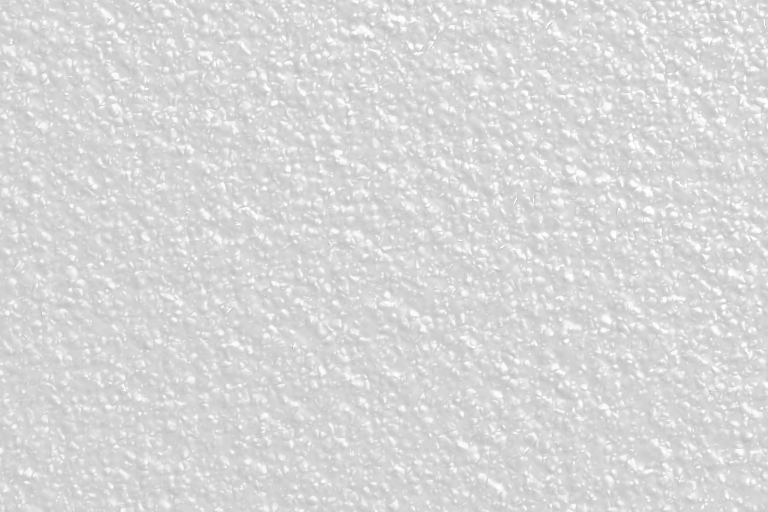
Reproduce this texture procedurally as a WebGL 1 fragment shader.

```glsl
precision highp float;
// Glossy white painted plaster: small soft bumps with bright tops and grey hollows.

uniform vec2 u_resolution;

#define PAINT_TONE 0.84
#define SHADE_DEPTH 0.072
#define GLOSS 0.075
#define LIGHT_DIR vec2(0.6, 0.8)
#define SLOPE_SHARE 0.62
#define CREST_SHARE 0.27
#define BUMP_SCALE 50.0
#define GRAIN_SCALE 82.0
#define RIPPLE_SCALE 36.0
#define SOFTNESS 0.0027

float hash(vec2 p) {
    return fract(sin(dot(p, vec2(127.1, 311.7))) * 43758.5453);
}

// Value noise, turned off the axes so that its grid does not show
float noise(vec2 p) {
    p = mat2(0.8, 0.6, -0.6, 0.8) * p;
    vec2 cell = floor(p);
    vec2 f = fract(p);
    f = f * f * f * (f * (f * 6.0 - 15.0) + 10.0);
    float low = mix(hash(cell), hash(cell + vec2(1.0, 0.0)), f.x);
    float high = mix(hash(cell + vec2(0.0, 1.0)), hash(cell + 1.0), f.x);
    return mix(low, high, f.y);
}

// Tallest of the randomly placed domes around p, in cell units
float domes(vec2 p, float density) {
    vec2 cell = floor(p);
    float height = 0.0;
    for (int j = -1; j <= 1; j++) {
        for (int i = -1; i <= 1; i++) {
            vec2 id = cell + vec2(float(i), float(j));
            vec2 centre = id + vec2(hash(id + 3.1), hash(id + 17.7));
            float radius = mix(0.32, 0.75, hash(id + 41.3));
            vec2 d = (p - centre) / radius;
            float dome = max(1.0 - dot(d, d), 0.0);
            float present = step(hash(id + 73.9), density);
            height = max(height, present * radius * dome * dome);
        }
    }
    return height;
}

// Height of the paint; each layer is divided by its scale to keep slopes even
float paintHeight(vec2 p) {
    vec2 warp = vec2(noise(p * 60.0), noise(p * 60.0 + 57.0)) - 0.5;
    vec2 q = p + warp * 0.007;
    float density = mix(0.45, 0.8, noise(p * 6.0 + 9.0));
    float bumps = 0.65 * domes(q * BUMP_SCALE, density) / BUMP_SCALE;
    float grains = 0.5 * domes(q * GRAIN_SCALE + 23.0, 0.5) / GRAIN_SCALE;
    float ripples = 0.7 * noise(p * RIPPLE_SCALE + 5.0) / RIPPLE_SCALE;
    float fine = 0.75 * noise(p * GRAIN_SCALE + 91.0) / GRAIN_SCALE;
    return bumps + grains + ripples + fine;
}

void main() {
    vec2 p = gl_FragCoord.xy / u_resolution.y;
    vec2 uv = gl_FragCoord.xy / u_resolution;

    // Heights here, towards and away from the light, and to both sides
    vec2 reach = normalize(LIGHT_DIR) * SOFTNESS;
    vec2 side = vec2(-reach.y, reach.x);
    float here = paintHeight(p);
    float near = paintHeight(p + reach);
    float far = paintHeight(p - reach);
    float sides = paintHeight(p + side) + paintHeight(p - side);

    float slope = (far - near) / (2.0 * SOFTNESS);
    float crest = (4.0 * here - near - far - sides) / SOFTNESS;
    float relief = SLOPE_SHARE * slope + CREST_SHARE * crest;

    // Relief and sheen grow towards the upper right corner
    float sheen = smoothstep(0.2, 1.9, uv.x + uv.y * 0.9);
    relief *= mix(0.8, 1.2, sheen);

    float shade = SHADE_DEPTH * relief / (1.0 + 0.3 * abs(relief));
    float highlight = GLOSS * smoothstep(0.05, 1.0, relief);
    float broad = 0.016 * (sheen - 0.45);

    float tone = PAINT_TONE + shade + highlight + broad;
    gl_FragColor = vec4(vec3(clamp(tone, 0.0, 1.0)), 1.0);
}
```
